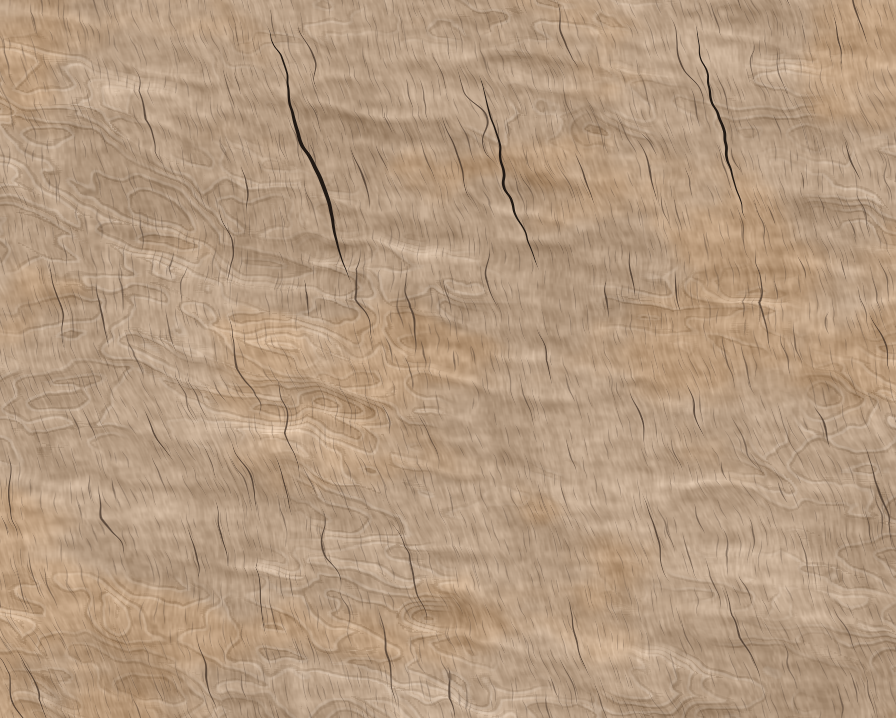
Write a Shadertoy shader that draws this texture.

```glsl
// Weathered, rippled wood with leaning grain, growth contours and drying cracks
float hash(vec2 p) {
    vec3 q = fract(vec3(p.xyx) * 0.1031);
    q += dot(q, q.yzx + 33.33);
    return fract((q.x + q.y) * q.z);
}

float noise(vec2 p) {
    vec2 i = floor(p), f = fract(p);
    f = f * f * f * (f * (f * 6.0 - 15.0) + 10.0);
    return mix(mix(hash(i), hash(i + vec2(1, 0)), f.x),
               mix(hash(i + vec2(0, 1)), hash(i + 1.0), f.x), f.y);
}

float fbm(vec2 p) {
    float sum = 0.0, amp = 0.53;
    for (int i = 0; i < 4; i++) {
        sum += amp * noise(p);
        p = mat2(1.6, 1.1, -1.1, 1.6) * p + 17.3;
        amp *= 0.5;
    }
    return sum;
}

// Height of the cross-grain ripples, stretched sideways and sinking to the right
float ripple(vec2 p) {
    p += 0.07 * vec2(fbm(p * 6.0 + 40.0), fbm(p * 6.0 + 80.0));
    vec2 q = vec2(p.x * 4.5, (p.y + 0.2 * p.x) * 14.0) + 20.0;
    float swell = noise(q);
    float ridge = 1.0 - abs(2.0 * noise(q * 1.7 + 31.0) - 1.0);
    return 0.62 * swell + 0.26 * ridge + 0.16 * noise(q * 3.6 + 7.0);
}

// Short tapered cracks, one chance per cell of the grain coordinates
float hairCracks(vec2 grain, vec2 cells, float width, float chance, float px) {
    vec2 c = grain * cells;
    float column = floor(c.x);
    c.y += 7.0 * hash(vec2(column, cells.x));
    vec2 id = floor(c), f = fract(c);
    float centre = 0.25 + 0.5 * hash(id + 5.7);
    centre += 0.3 * (noise(vec2(c.y * 4.0, column * 7.3)) - 0.5);
    float reach = 1.0 - abs(f.y - 0.5) / (0.16 + 0.33 * hash(id + 9.1));
    float d = abs(f.x - centre) / cells.x;
    float line = clamp((width * max(reach, 0.0) - d) / px + 0.5, 0.0, 1.0);
    return line * smoothstep(0.0, 0.35, reach) * step(hash(id + 2.3), chance);
}

void mainImage(out vec4 fragColor, in vec2 fragCoord) {
    vec2 p = fragCoord / iResolution.y;
    float px = 1.0 / iResolution.y;

    // Ripple relief lit from above
    float height = ripple(p);
    float relief = height - ripple(p + vec2(-0.003, 0.009));
    float fineRelief = fbm(p * vec2(28, 60)) - fbm(p * vec2(28, 60) + vec2(-0.1, 0.4));

    // Grain coordinates: across the fibres, along the fibres
    vec2 grain = vec2(p.x + 0.27 * p.y + 0.07 * fbm(p * 4.0) + 0.016 * height, p.y);
    float fibre = noise(grain * vec2(210, 16)) - 0.5;
    float fleck = noise(grain * vec2(390, 110)) - 0.5;
    float streak = fbm(grain * vec2(60, 5)) - 0.5;
    float patches = fbm(p * vec2(3, 4) + 60.0);

    float tone = 0.40 * relief + 0.10 * fineRelief + 0.05 * fibre + 0.06 * fleck
               + 0.07 * streak + 0.10 * (height - 0.5) + 0.10 * (patches - 0.5);
    vec3 colour = vec3(0.716, 0.616, 0.518) + tone * vec3(1.0, 1.02, 1.03);

    // Warm and grey stains
    float warmth = smoothstep(0.48, 0.72, fbm(p * vec2(5, 8) + 11.0));
    colour += warmth * vec3(0.018, -0.006, -0.032);

    // Growth contours wrapping around the ripples
    float level = height * 8.0 + 1.2 * fbm(p * 14.0);
    float slope = max(fwidth(level) / px, 25.0);
    float contour = (fract(level) - 0.5) / slope;
    float exposed = smoothstep(0.42, 0.66, fbm(p * vec2(4, 7) + 3.0));
    float pale = 1.0 - smoothstep(0.0006, 0.0006 + 1.5 * px, abs(contour));
    float under = 1.0 - smoothstep(0.0006, 0.0006 + 1.5 * px, abs(contour + 0.0028));
    colour += exposed * (pale * vec3(0.035, 0.045, 0.055) - under * 0.065);

    // Hairline cracks in three sizes
    float clusters = smoothstep(0.3, 0.6, fbm(p * 5.0 + 90.0));
    float hair = 0.28 * hairCracks(grain, vec2(110, 19), 0.0008, 0.65, px);
    hair = max(hair, 0.5 * clusters * hairCracks(grain + 3.1, vec2(48, 11), 0.0011, 0.5, px));
    hair = max(hair, 0.75 * hairCracks(grain + 8.4, vec2(19, 6), 0.0013, 0.33, px));
    colour = mix(colour, vec3(0.25, 0.19, 0.15), hair);

    // Three long open splits in the upper half
    for (int i = 0; i < 3; i++) {
        float n = float(i);
        float top = 0.97 - 0.07 * mod(n, 2.0);
        float span = i == 0 ? 0.37 : 0.28;
        float along = (top - p.y) / span;
        float bend = 0.028 * noise(vec2(p.y * 11.0, n * 9.0 + 0.5))
                   + 0.007 * noise(vec2(p.y * 50.0, n * 5.0 + 0.5));
        float d = p.x - (0.35 + 0.296 * n + 0.32 * along * span + bend);
        float inside = step(0.0, along) * step(along, 1.0);
        float taper = inside * sin(3.14159 * clamp(along, 0.0, 1.0));
        float width = (i == 0 ? 0.0029 : 0.0019) * taper
                    * (0.6 + 0.7 * noise(vec2(p.y * 28.0, n + 0.5)));
        float open = clamp((width - abs(d)) / px + 0.5, 0.0, 1.0);
        float lip = exp(-pow((d + width + 0.003) / 0.0025, 2.0)) * taper;
        colour += 0.05 * lip;
        colour = mix(colour, vec3(0.13, 0.10, 0.08), open * smoothstep(0.0, 0.2, taper));
    }

    fragColor = vec4(clamp(colour, 0.0, 1.0), 1.0);
}
```
